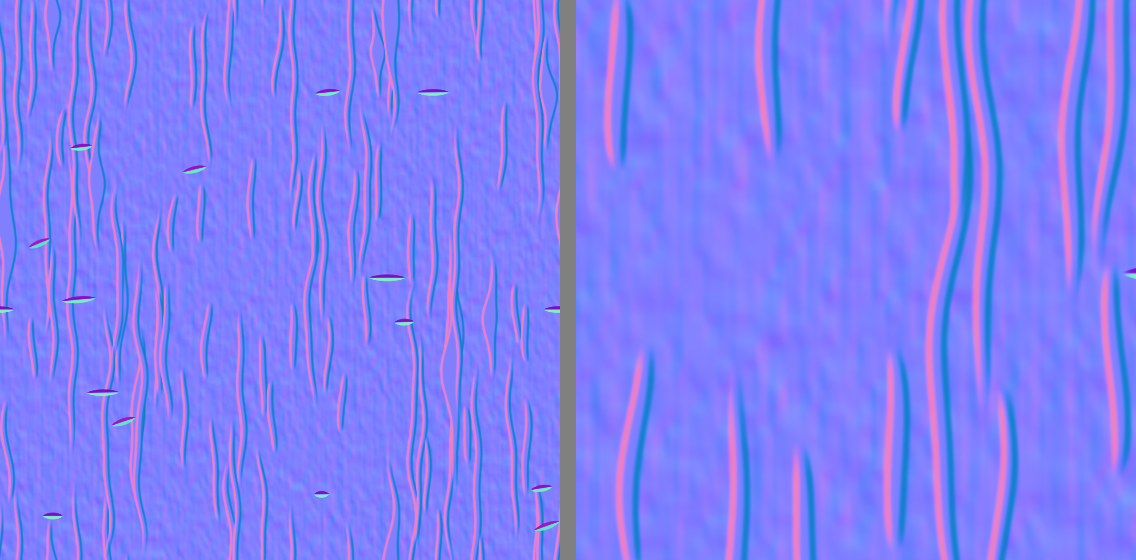
Left, the full canvas; right, a detail of the centre.
Give the GLSL for this texture map, as a Shadertoy shader.

```glsl
vec4 hash4(float n) {
    vec4 p = fract(n * vec4(.1031, .1030, .0973, .1099));
    p += dot(p, p.wzxy + 33.33);
    return fract((p.xxyz + p.yzzw) * p.zywx);
}

float hash(vec2 p) {
    vec3 q = fract(p.xyx * .1031);
    q += dot(q, q.yzx + 33.33);
    return fract((q.x + q.y) * q.z);
}

// Value noise that repeats after the given number of cells
float noise(vec2 uv, vec2 cells) {
    vec2 p = uv * cells, i = floor(p), f = fract(p);
    f = f * f * f * (f * (f * 6. - 15.) + 10.);
    vec2 a = mod(i, cells), b = mod(i + 1., cells);
    return mix(mix(hash(a), hash(vec2(b.x, a.y)), f.x),
               mix(hash(vec2(a.x, b.y)), hash(b), f.x), f.y);
}

float grainHeight(vec2 uv) {
    return .0016 * noise(uv, vec2(80, 42))
         + .0008 * noise(uv + .37, vec2(130, 75))
         + .0005 * noise(uv + .71, vec2(170, 9));
}

vec2 grainSlope(vec2 uv) {
    vec2 e = vec2(.001, 0);
    return vec2(grainHeight(uv - e) - grainHeight(uv + e),
                grainHeight(uv - e.yx) - grainHeight(uv + e.yx)) / (2. * e.x);
}

vec2 wrapOffset(vec2 d) { return d - round(d); }

float ridge(float d) { return exp(-d * d / (.0019 * .0019)); }

// Long wavy fibre: lit left edge, shaded right edge, flat core
vec2 addStrand(vec2 slope, vec2 uv, float id) {
    vec4 r = hash4(id + 17.), s = hash4(id + 231.);
    vec2 d = wrapOffset(uv - vec2((id + r.x * 1.6) / 76., r.y));
    float t = d.y / mix(.055, .32, r.z * r.z);
    if (abs(t) > 1.) return slope;

    float sway = mix(.001, .007, s.x);
    d.x -= sway * sin(d.y * mix(14., 26., s.y) + 6.28 * s.z)
         + .0025 * sin(d.y * 43. + 6.28 * s.w);
    float bulge = step(.87, r.w) * mix(.006, .011, s.y);
    float halfWidth = .0012 + mix(.0022, .0042, s.w) * sqrt(1. - t * t)
                    + bulge * exp(-9. * t * t);
    float fade = smoothstep(1., .65, abs(t));
    float core = smoothstep(halfWidth + .002, halfWidth - .001, abs(d.x));
    slope = mix(slope, vec2(0), core * fade);
    slope.x += fade * (1.65 * ridge(d.x + halfWidth) - 1.4 * ridge(d.x - halfWidth));
    return slope;
}

// Short lens-shaped nick lying mostly across the fibres
vec2 addFleck(vec2 slope, vec2 uv, float id) {
    vec4 r = hash4(id + 503.);
    float angle = .75 * pow(2. * r.z - 1., 3.);
    vec2 along = vec2(cos(angle), sin(angle)), across = vec2(-along.y, along.x);
    vec2 d = wrapOffset(uv - r.xy);
    float t = dot(d, along) / mix(.014, .034, r.w * (1. - abs(angle)));
    if (abs(t) > 1.) return slope;

    float v = dot(d, across) / (.0008 + .005 * (1. - t * t));
    float mask = smoothstep(1.25, .7, abs(v)) * smoothstep(1., .7, abs(t));
    return mix(slope, -across * 2.3 * v / (.3 + v * v), mask);
}

void mainImage(out vec4 fragColor, in vec2 fragCoord) {
    vec2 uv = fragCoord / iResolution.xy;
    vec2 slope = grainSlope(uv);

    for (int i = 0; i < 76; i++) slope = addStrand(slope, uv, float(i));
    for (int i = 0; i < 15; i++) slope = addFleck(slope, uv, float(i));

    // Pack the surface normal into colour
    vec3 normal = normalize(vec3(slope, 1));
    fragColor = vec4(.5 + .5 * normal, 1);
}
```
